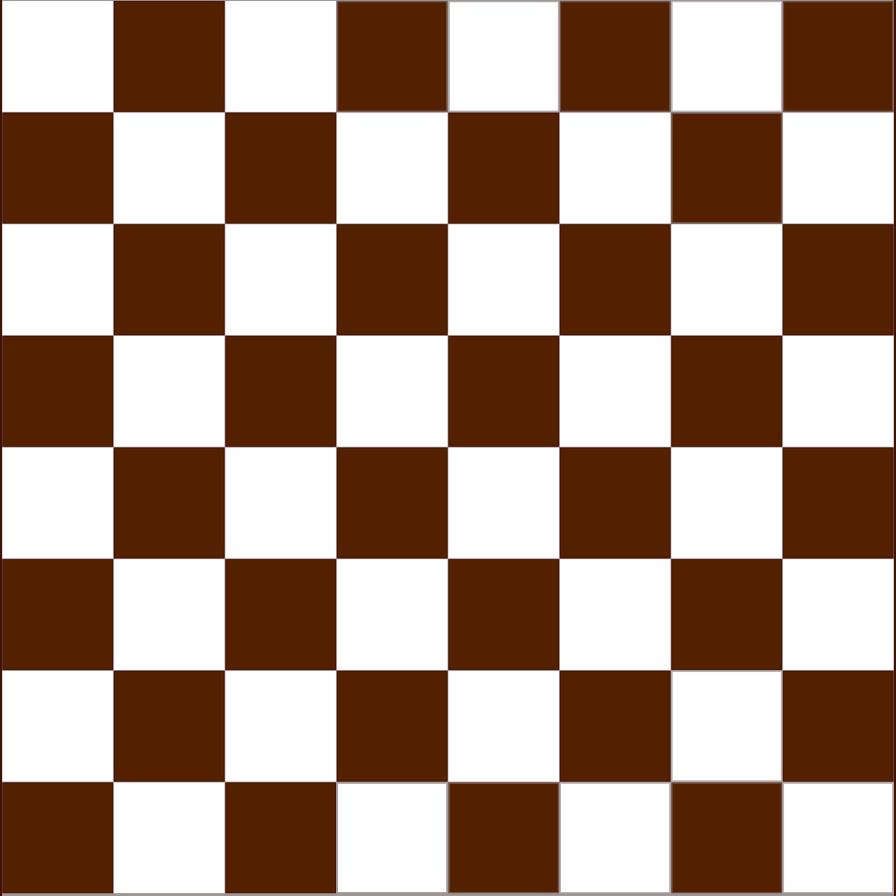
This pattern is drawn by a Shadertoy shader. Its source:

```glsl
// An eight by eight board of brown and white squares with thin dark rims.
// A signed field per axis gives soft checks; hashed grey rims wear the
// right-hand squares of the end rows, and a hairline frame closes the tile.

const float SQUARES = 8.0;
const vec2 BOARD_MIN = vec2(0.0022, 0.0026);
const vec2 BOARD_MAX = vec2(0.9977, 0.9993);
const vec3 WHITE = vec3(1.0);
const vec3 BROWN = vec3(0.33, 0.13, 0.0);
const vec3 DARK = vec3(0.25, 0.07, 0.02);
const vec3 GREY = vec3(0.62, 0.59, 0.58);
const float EDGE_SOFTNESS = 0.0012;
const float RIM_WIDTH = 0.0016;
const float WEAR_WIDTH = 0.0019;
const float WEAR_FIRST_COLUMN = 3.0;
const float WEAR_COLUMN = 6.0;

float hash(vec2 p) {
    return fract(sin(dot(p, vec2(12.99, 78.23))) * 437.58);
}

// Coverage of a line that reaches width inward from distance zero.
float line(float dist, float width, float aa) {
    return 1.0 - smoothstep(width - 0.5 * aa, width + 0.5 * aa, dist);
}

// Strength of the grey rim: end rows, plus one column beside them.
float wearOf(vec2 cell) {
    float fromEnd = min(cell.y, SQUARES - 1.0 - cell.y);
    bool endRow = fromEnd < 0.5 && cell.x >= WEAR_FIRST_COLUMN;
    bool besideEnd = fromEnd < 1.5 && cell.x == WEAR_COLUMN;
    return endRow || besideEnd ? mix(0.4, 0.9, hash(cell)) : 0.0;
}

void mainImage(out vec4 fragColor, in vec2 fragCoord) {
    vec2 uv = fragCoord / iResolution.xy;
    float aa = 1.0 / min(iResolution.x, iResolution.y);
    vec2 pitch = (BOARD_MAX - BOARD_MIN) / SQUARES;

    // Squares
    vec2 grid = (uv - BOARD_MIN) / pitch;
    vec2 cell = clamp(floor(grid), 0.0, SQUARES - 1.0);
    vec2 local = fract(grid);
    vec2 toLine = min(local, 1.0 - local) * pitch;
    vec2 side = toLine * (1.0 - 2.0 * mod(cell, 2.0));
    float soft = max(EDGE_SOFTNESS, 0.5 * aa);
    vec2 band = 2.0 * smoothstep(-soft, soft, side) - 1.0;
    float brown = 0.5 + 0.5 * band.x * band.y;

    // Dark and worn rims
    float edge = min(toLine.x, toLine.y);
    vec3 wood = mix(BROWN, DARK, line(edge, RIM_WIDTH, aa));
    vec3 color = mix(WHITE, wood, brown);
    color = mix(color, GREY, wearOf(cell) * line(edge, WEAR_WIDTH, aa));

    // Frame: grey above and below, dark at the sides
    vec2 inside = min(uv - BOARD_MIN, BOARD_MAX - uv);
    color = mix(color, GREY, line(inside.y, 0.0, aa));
    color = mix(color, DARK, line(inside.x, 0.0, aa));
    fragColor = vec4(color, 1.0);
}
```
